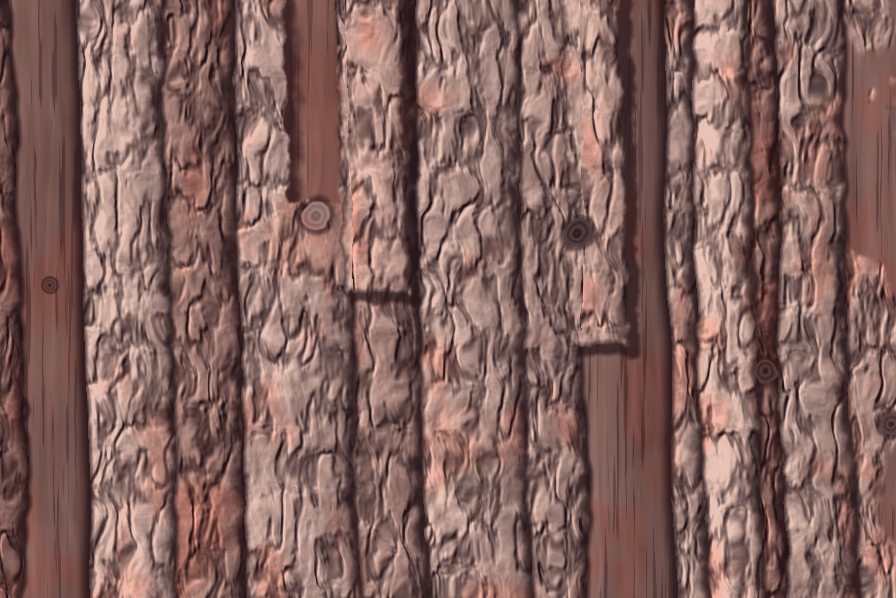
Reproduce this texture procedurally as a WebGL 2 fragment shader.

```glsl
#version 300 es
precision highp float;
// A palisade of fourteen upright logs, some with rough bark and some bare, lit from the upper left.
uniform vec2 u_resolution;
out vec4 fragColor;

// Each log: right edge, bark cover, brightness
const vec3 LOGS[14] = vec3[14](
  vec3(.033, 1., .36), vec3(.138, 0., .45), vec3(.28, 1., .63), vec3(.403, 1., .42),
  vec3(.588, 1., .55), vec3(.70, 1., .46), vec3(.875, 1., .55), vec3(.975, 1., .49),
  vec3(1.117, 0., .47), vec3(1.168, 1., .54), vec3(1.265, 1., .67), vec3(1.302, 1., .35),
  vec3(1.42, 1., .51), vec3(1.6, .47, .47));
// Each slab: centre, half size
const vec4 SLABS[2] = vec4[2](vec4(.63, .92, .055, .41), vec4(1., .87, .05, .45));
// Each knot: centre, radius, brightness
const vec4 KNOTS[5] = vec4[5](vec4(.529, .64, .028, .62), vec4(.084, .523, .013, .28),
  vec4(.965, .61, .026, .2), vec4(1.28, .38, .025, .2), vec4(1.49, .29, .02, .25));

float hash(vec2 p) {
  vec3 q = fract(p.xyx * .1031);
  q += dot(q, q.yzx + 33.33);
  return fract((q.x + q.y) * q.z);
}

float noise(vec2 p) {
  vec2 i = floor(p), f = fract(p);
  f *= f * (3. - 2. * f);
  return mix(mix(hash(i), hash(i + vec2(1, 0)), f.x),
             mix(hash(i + vec2(0, 1)), hash(i + 1.), f.x), f.y);
}

float fbm(vec2 p) {
  float sum = 0., amp = .533;
  for (int i = 0; i < 4; i++) {
    sum += amp * noise(p);
    p = mat2(1.9, .4, -.4, 1.9) * p + 17.3;
    amp *= .5;
  }
  return sum;
}

// Height of the bark: plates split by cracks, covered in small chips
float barkHeight(vec2 p) {
  p += .02 * vec2(noise(p * vec2(32, 18)), noise(p * vec2(18, 30) + 9.));
  float plates = smoothstep(0., .3, abs(2. * fbm(p * vec2(34, 13)) - 1.));
  return .55 * plates + .85 * fbm(p * vec2(55, 32) + 5.);
}

float boxDistance(vec2 p, vec2 halfSize) {
  vec2 d = abs(p) - halfSize;
  return length(max(d, 0.)) + min(max(d.x, d.y), 0.);
}

void main() {
  vec2 p = gl_FragCoord.xy / u_resolution.y;
  vec2 s = vec2(p.x + .025 * (p.y - .5), p.y); // the logs lean slightly
  float rough = fbm(p * 35.) - .5;

  // Find the log under this point
  float left = -.06, right = 0., id = 0.;
  vec3 wood = LOGS[0];
  for (int i = 0; i < 14; i++) {
    id = float(i);
    wood = LOGS[i];
    right = wood.x + .016 * (noise(vec2(p.y * 5., id * 7.3)) - .5)
          + mix(.002, .008, wood.y) * (noise(vec2(p.y * 38., id * 3.1)) - .5);
    if (s.x < right) break;
    left = right;
  }
  float across = (s.x - left) / (right - left);
  float bright = wood.z;
  float cover = smoothstep(-.03, .03, wood.y - fbm(p * vec2(9, 6) + id));
  float red = clamp(.5 - bright, 0., .12) * 4.;

  // Round shading with a dark gap on each side
  float shade = 1.2 - .42 * across * across;
  shade *= mix(.3, 1., smoothstep(0., .009, s.x - left));
  shade *= mix(.2, 1., smoothstep(0., .022, right - s.x + rough * .025 * cover));

  // Stripped patch with reddish wood
  float patchEdge = boxDistance(s - vec2(.53, .9), vec2(.045, .24)) + rough * .025;
  float bare = 1. - smoothstep(-.004, .004, patchEdge);
  cover *= 1. - bare;
  red += bare * .5;
  shade *= mix(1., mix(.25, 1., smoothstep(.495, .52, s.x + rough * .02)), bare);

  // Bark slabs that stand proud and throw a shadow
  for (int i = 0; i < 2; i++) {
    vec2 offset = s - SLABS[i].xy;
    float d = boxDistance(offset, SLABS[i].zw) + rough * .024;
    float shadow = boxDistance(offset - vec2(.016, -.014), SLABS[i].zw) + rough * .02;
    float inside = 1. - smoothstep(-.002, .002, d);
    shade *= mix(.28, 1., smoothstep(-.004, .008, shadow));
    float slabShade = mix(.45, 1.15, smoothstep(0., .012, -d)) - .25 * smoothstep(0., .055, offset.x);
    shade = mix(shade, slabShade, inside);
    cover = mix(cover, 1., inside);
    bright = mix(bright, .58, inside);
  }

  // Surface tone of bark and of bare grain
  vec2 q = p + id * vec2(3.7, 5.1);
  float h = barkHeight(q);
  float lit = h - barkHeight(q + vec2(-.004, .004));
  float barkTone = bright * (.28 + 1.05 * h) + .6 * lit;
  float grain = fbm(q * vec2(95, 4) + 2. * noise(q * 7.));
  float grainTone = bright * (.72 + .4 * grain + .3 * (fbm(q * vec2(14, 6)) - .5));
  grainTone -= .15 * smoothstep(.64, .74, fbm(q * vec2(150, 5)));
  float tone = mix(grainTone, barkTone, cover) * shade;
  red += .7 * smoothstep(.55, .75, fbm(q * vec2(12, 7) + 4.)) + .25 * (1. - cover);

  // Knots with rings and a dark rim
  for (int i = 0; i < 5; i++) {
    vec4 knot = KNOTS[i];
    float d = length(p - knot.xy) / knot.z + rough * .5;
    tone *= mix(.45, 1., smoothstep(1., 1.35, d));
    float face = knot.w + .07 * cos(d * 16.) - .12 * (1. - smoothstep(0., .5, d));
    tone = mix(tone, face, 1. - smoothstep(.8, .95, d));
  }

  vec3 color = mix(vec3(.14, .08, .095), vec3(.84, .7, .65), clamp(tone, 0., 1.1));
  color *= mix(vec3(1), vec3(1.08, .88, .83), clamp(red, 0., 1.));
  fragColor = vec4(color, 1);
}
```
